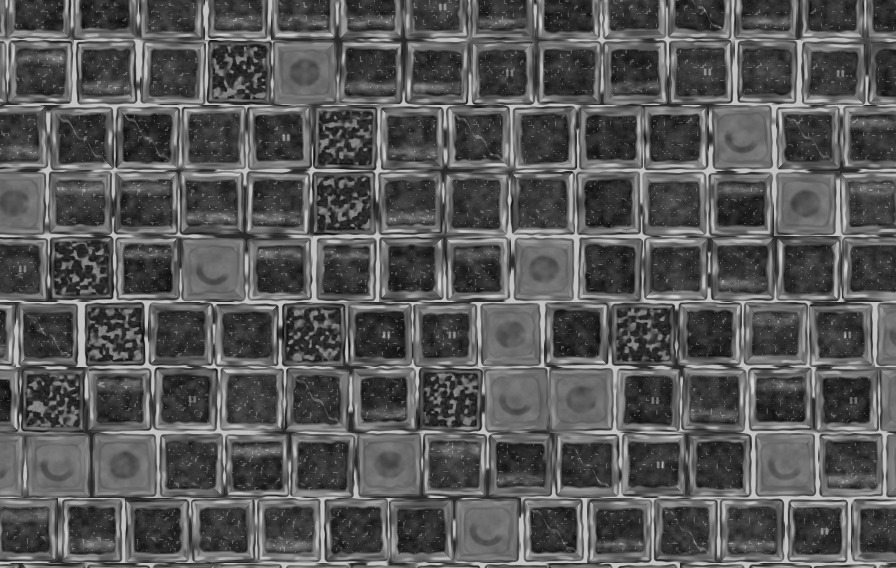
This pattern is drawn by a Shadertoy shader. Its source:

```glsl
// Staggered rows of worn grey glass tiles with dark hearts and pale joints.

const float ROW_HEIGHT = 0.1152;   // in canvas heights
const float TILE_PITCH = 0.1163;
const float BASE_LINE = 0.008;
// Sideways shift of each row, in tiles, from the bottom up
const float ROW_SHIFT[10] = float[10](0.30, 0.885, 0.39, 0.31, 0.24, 0.74, 0.71, 0.74, 0.12, 0.10);

float hash(vec2 p) {
    return fract(sin(dot(p, vec2(127.1, 311.7))) * 43758.5453);
}

float noise(vec2 p) {
    vec2 i = floor(p), f = fract(p);
    f = f * f * (3.0 - 2.0 * f);
    return mix(mix(hash(i), hash(i + vec2(1, 0)), f.x),
               mix(hash(i + vec2(0, 1)), hash(i + vec2(1, 1)), f.x), f.y);
}

float fbm(vec2 p) {
    float sum = 0.0, gain = 0.53;
    for (int i = 0; i < 4; i++) {
        sum += gain * noise(p);
        p = p * 2.03 + 17.3;
        gain *= 0.5;
    }
    return sum;
}

float roundBox(vec2 p, vec2 halfSize, float radius) {
    vec2 d = abs(p) - halfSize + radius;
    return length(max(d, 0.0)) + min(max(d.x, d.y), 0.0) - radius;
}

// Soft line centred where the distance is zero
float stroke(float d, float width) {
    return 1.0 - smoothstep(0.3 * width, width, abs(d));
}

mat2 rotate(float a) {
    return mat2(cos(a), sin(a), -sin(a), cos(a));
}

// Bevelled glass rim: streaks run along the nearest side
float rimTone(vec2 q, float d, vec2 seed) {
    bool upright = abs(q.x) > abs(q.y);
    float along = upright ? q.y : q.x;
    float across = upright ? q.x : q.y;
    vec2 side = seed + vec2(upright ? 3.0 : 8.0, sign(across));
    float streak = noise(vec2(across * 24.0, along * 4.0) + side * 13.0);
    float tone = 0.27 + 0.31 * streak + 0.1 * (hash(side) - 0.5);
    float glint = stroke(d + 0.055, 0.035) * smoothstep(0.3, 0.75, noise(vec2(along * 5.0, 2.0) + side * 7.0));
    return tone + 0.23 * glint;
}

// Dark heart with dust, specks and an occasional smear or scratch
float darkHeart(vec2 q, vec2 seed, float kind) {
    float cloud = fbm(q * 9.0 + seed * 19.0);
    float tone = 0.05 + 0.25 * cloud + 0.08 * (hash(seed + 4.7) - 0.5);
    tone += 0.05 * smoothstep(0.35, 0.0, length(q));
    tone += 0.2 * smoothstep(0.78, 0.95, noise(q * 30.0 + seed * 5.0));
    if (kind < 0.40) {
        float smear = smoothstep(0.14, 0.0, abs(q.y + 0.22 * sign(hash(seed + 2.2) - 0.5)));
        tone += 0.4 * smear * fbm(q * vec2(7.0, 15.0) + seed * 3.0);
    } else if (kind < 0.50) {
        float scratch = stroke(q.x + q.y * 0.9 - 0.04 * sin(q.x * 25.0), 0.03);
        tone += 0.25 * scratch * noise(q * 20.0 + seed);
    } else if (kind < 0.64) {
        vec2 tick = vec2(abs(q.x - 0.10) - 0.035, q.y);
        tone += 0.3 * (1.0 - smoothstep(0.0, 0.025, roundBox(tick, vec2(0.008, 0.04), 0.005)));
    }
    return tone;
}

// Pale heart with a faint worn hollow, either a bowl or a disc
float paleHeart(vec2 q, vec2 seed) {
    float tone = 0.35 + 0.17 * fbm(q * 6.0 + seed * 11.0);
    float r = length(q * vec2(0.9, 1.0));
    float bowl = stroke(r - 0.19, 0.07) * smoothstep(0.08, -0.10, q.y + q.x * 0.4);
    float disc = (1.0 - smoothstep(0.17, 0.24, r)) * (0.3 + 0.7 * noise(q * 10.0 + seed));
    return tone - (hash(seed + 6.1) < 0.5 ? 0.13 * bowl : 0.17 * disc);
}

// Heart covered in crumpled, high contrast flakes
float flakedHeart(vec2 q, vec2 seed) {
    float flakes = noise(q * 17.0 + 1.5 * fbm(q * 8.0) + seed * 9.0);
    return 0.10 + 0.36 * smoothstep(0.4, 0.85, flakes) + 0.1 * noise(q * 30.0);
}

float tileTone(vec2 q, float d, vec2 id) {
    float kind = hash(id + 0.37);
    bool pale = kind < 0.13;
    bool flaked = kind > 0.93;
    float rim = rimTone(q, d, id);
    rim = pale ? mix(rim, 0.45, 0.55) : (flaked ? rim * 0.72 : rim);
    vec2 heartSize = vec2(flaked ? 0.40 : 0.335 + 0.04 * hash(id + 9.1),
                          flaked ? 0.40 : 0.325 + 0.04 * hash(id + 5.3));
    float warp = 0.035 * (noise(q * 9.0 + id * 7.0) - 0.5);
    float heart = roundBox(q, heartSize, pale ? 0.14 : 0.05) + warp;
    float inside = pale ? paleHeart(q, id) : (flaked ? flakedHeart(q, id) : darkHeart(q, id, kind));
    float tone = mix(inside, rim, smoothstep(-0.03, 0.03, heart));
    return tone - (pale ? 0.04 : 0.08) * stroke(heart, 0.03);
}

void mainImage(out vec4 fragColor, in vec2 fragCoord) {
    vec2 p = fragCoord / iResolution.y;
    float pixel = 1.0 / (iResolution.y * ROW_HEIGHT);

    // Row and tile lookup
    float y = (p.y - BASE_LINE) / ROW_HEIGHT;
    float row = floor(y);
    float x = p.x / TILE_PITCH - ROW_SHIFT[clamp(int(row) + 1, 0, 9)];
    vec2 grid = vec2(x, y);
    vec2 id = vec2(floor(x), row);

    // Hand-laid tile: slight slip, tilt and change of size
    vec2 slip = 0.022 * (vec2(hash(id + 1.3), hash(id + 2.9)) - 0.5);
    vec2 q = rotate(0.05 * (hash(id + 7.7) - 0.5)) * (fract(grid) - 0.5 - slip);
    float narrow = hash(id + 3.1) > 0.92 ? 0.03 : 0.0;
    float d = roundBox(q, vec2(0.482 - narrow, 0.482), 0.06) + 0.022 * (noise(grid * 9.0) - 0.5);

    // Joint: pale grout broken by dark crevices
    float grout = mix(0.16, 0.76, smoothstep(0.25, 0.55, noise(grid * 3.7) + 8.0 * narrow));
    float tone = tileTone(q, d, id);
    tone -= 0.2 * stroke(d + 0.012, 0.03) * noise(grid * 6.0 + 40.0);
    tone = mix(tone, grout, smoothstep(-0.5, 0.5, d / max(pixel, 0.025)));
    fragColor = vec4(vec3(clamp(tone, 0.05, 0.85)), 1.0);
}
```
